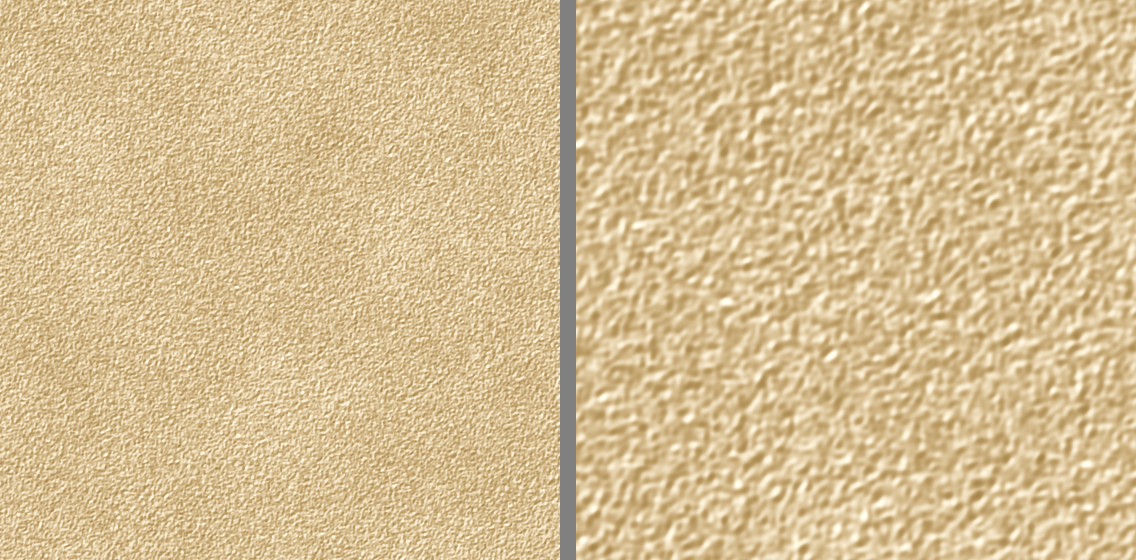
Left: the whole. Right: its middle third, enlarged.
A three.js fragment shader for this texture:

```glsl
// Fine pale sand: tiny packed grains lit from the upper left, with faint broad mottling.
varying vec2 vUv;

vec3 hash3(vec2 cell) {
  vec3 q = fract(cell.xyx * vec3(0.1031, 0.1030, 0.0973));
  q += dot(q, q.yxz + 33.33);
  return fract((q.xxy + q.yzz) * q.zyx);
}

// Cellular relief: each cell holds two soft ripples that roughly face the light.
float grainShade(vec2 p) {
  vec2 cell = floor(p);
  float shade = 0.0;
  for (int y = -1; y <= 1; y++) {
    for (int x = -1; x <= 1; x++) {
      vec2 neighbor = cell + vec2(float(x), float(y));
      for (int ripple = 0; ripple < 2; ripple++) {
        vec3 seed = hash3(neighbor + 517.0 * float(ripple));
        vec2 d = p - neighbor - seed.xy;
        float facing = 2.356 + 1.5 * (fract(seed.z * 17.0) - 0.5);
        float across = dot(d, vec2(cos(facing), sin(facing)));
        shade += sin(4.5 * across + 6.2832 * seed.z) * exp(-4.0 * dot(d, d));
      }
    }
  }
  return shade * 1.6; // unit deviation
}

// Layered, bent sines for the slow drift in tone.
float mottling(vec2 p) {
  float sum = 0.0;
  float weight = 0.5;
  for (int i = 0; i < 4; i++) {
    p += 0.35 * sin(p.yx * 1.3 + vec2(1.7, 4.1));
    sum += weight * sin(p.x + 0.6) * sin(p.y + 2.3);
    p = mat2(1.4, 1.1, -1.1, 1.4) * p + 3.7;
    weight *= 0.75;
  }
  return sum;
}

void main() {
  // Two grain sizes overlap; strong slopes level off softly.
  float grains = 0.95 * grainShade(vUv * 122.0 + 11.0)
               + 0.95 * grainShade(vUv * 154.0 + 213.0);
  float tone = grains + 0.5 * mottling(vUv * 9.0);
  tone *= 1.08 * inversesqrt(1.0 + 0.05 * tone * tone);

  // Tan base, shifting to ochre in shadow and cream in light.
  vec3 sand = vec3(0.846, 0.749, 0.574);
  vec3 warmth = vec3(0.051, 0.066, 0.088);
  vec3 bleach = vec3(0.0, 0.002, 0.004);
  gl_FragColor = vec4(sand + tone * warmth + tone * tone * bleach, 1.0);
}
```
